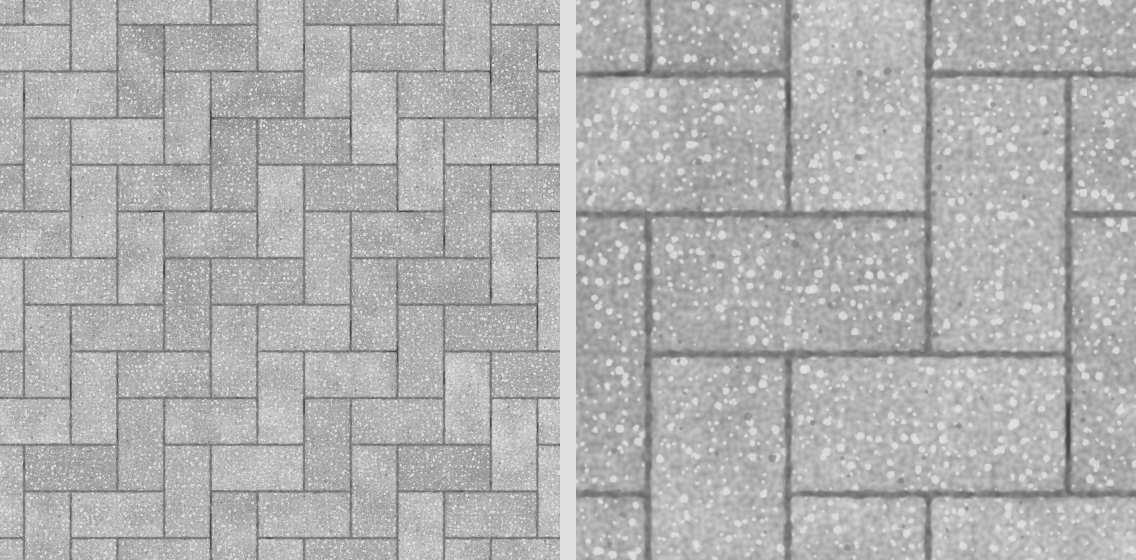
Left: the whole. Right: its middle third, enlarged.
A three.js fragment shader for this texture:

```glsl
// Grey concrete pavers laid in a herringbone bond on a 12 x 12 grid of half-brick cells.
// Each cell's diagonal index gives its brick; a rounded-box distance cuts the joints,
// and gradient noise plus scattered dots give the worn, speckled faces.

varying vec2 vUv;

const float CELLS = 12.0;                  // cells across and down
const vec2 GRID_SHIFT = vec2(0.484, 0.53); // grid offset, in cells
const float JOINT_HALF = 0.023;            // half joint width, in cells
const float JOINT_SOFT = 0.016;
const float CORNER_RADIUS = 0.05;
const float EDGE_WOBBLE = 0.014;
const float BEVEL_WIDTH = 0.075;
const float BEVEL_DARKEN = 0.06;
const float BRICK_GREY = 0.692;
const float BRICK_VARIATION = 0.095;       // tone range between bricks
const float JOINT_GREY = 0.475;
const float GAP_GREY = 0.25;               // open slits in the joints
const float SPECK_GREY = 0.89;
const float PIT_GREY = 0.50;
const float MOTTLE = 0.085;
const float GRAIN = 0.115;

float hash(vec2 p) {
  vec3 a = fract(p.xyx * 0.1031);
  a += dot(a, a.yzx + 33.33);
  return fract((a.x + a.y) * a.z);
}

vec2 hash2(vec2 p) {
  return vec2(hash(p), hash(p + 57.3));
}

vec2 gradient(vec2 p) {
  float angle = 6.2832 * hash(p);
  return vec2(cos(angle), sin(angle));
}

float noise(vec2 p) {
  vec2 i = floor(p), f = p - i;
  vec2 u = f * f * f * (f * (f * 6.0 - 15.0) + 10.0);
  vec2 x = vec2(1.0, 0.0);
  float low = mix(dot(gradient(i), f), dot(gradient(i + x), f - x), u.x);
  float high = mix(dot(gradient(i + x.yx), f - x.yx), dot(gradient(i + 1.0), f - 1.0), u.x);
  return mix(low, high, u.y);
}

float fbm(vec2 p) {
  float sum = 0.0, amp = 1.0;
  for (int i = 0; i < 4; i++) {
    sum += amp * noise(p);
    p = p * 2.1 + 7.7;
    amp *= 0.55;
  }
  return sum;
}

// One dot of random size per grid square, with a ragged outline
float dots(vec2 p, float freq, float share, float maxRadius) {
  vec2 id = floor(p * freq);
  vec2 centre = 0.25 + 0.5 * hash2(id + 11.0);
  float size = hash(id + 29.0);
  float radius = maxRadius * (0.35 + 0.65 * size * size * size);
  float dist = length(fract(p * freq) - centre) / freq + 0.012 * noise(p * 31.0);
  float dotMask = 1.0 - smoothstep(radius - 0.010, radius + 0.010, dist);
  return dotMask * step(hash(id + 83.0), share);
}

// Lower left corner in xy and size in zw of the brick over a cell
vec4 herringbone(vec2 cell) {
  float k = mod(cell.x + cell.y + 1.0, 4.0);
  if (k < 0.5) return vec4(cell, 2.0, 1.0);
  if (k < 1.5) return vec4(cell - vec2(1.0, 0.0), 2.0, 1.0);
  if (k < 2.5) return vec4(cell, 1.0, 2.0);
  return vec4(cell - vec2(0.0, 1.0), 1.0, 2.0);
}

void main() {
  vec2 p = vUv * CELLS + GRID_SHIFT;
  vec4 brick = herringbone(floor(p));
  vec2 id = mod(brick.xy, CELLS);
  vec2 local = p - brick.xy;
  vec2 surface = local + 40.0 * hash2(id + 5.0);

  // Depth inside the brick, zero on the joint's centre line
  vec2 halfSize = 0.5 * brick.zw;
  vec2 e = abs(local - halfSize) - halfSize + CORNER_RADIUS;
  float depth = CORNER_RADIUS - length(max(e, 0.0)) - min(max(e.x, e.y), 0.0);
  float chipped = depth + EDGE_WOBBLE * (noise(p * 5.0) + noise(p * 14.0));

  // Brick tone, blotches and grain
  float grey = BRICK_GREY + BRICK_VARIATION * (hash(id + 3.0) - 0.5);
  grey += MOTTLE * mix(0.4, 1.3, hash(id + 19.0)) * fbm(surface * 1.3);
  grey += GRAIN * (noise(surface * 23.0) + 0.6 * noise(surface * 12.0));

  // Pale aggregate and dark pits
  for (int i = 0; i < 3; i++) {
    float layer = float(i);
    float speck = dots(surface + 3.7 * layer, 6.0 + 2.3 * layer, 0.5, 0.032);
    grey = mix(grey, SPECK_GREY, 0.8 * speck);
  }
  grey = mix(grey, PIT_GREY, 0.7 * dots(surface + 9.1, 5.0, 0.22, 0.028));

  // Worn edge, sandy joint and occasional open slits
  grey -= BEVEL_DARKEN * (1.0 - smoothstep(0.0, BEVEL_WIDTH, chipped));
  float joint = JOINT_GREY + 0.10 * noise(p * 9.0) + 0.10 * noise(p * 21.0);
  float upright = step(e.y, e.x);
  float open = smoothstep(0.22, 0.42, noise(p * 1.7 + 31.0) + 0.12 * upright - 0.08);
  float slit = open * (1.0 - smoothstep(0.006, 0.026, depth));
  joint = mix(joint, GAP_GREY, 0.85 * slit);
  float face = smoothstep(JOINT_HALF - JOINT_SOFT, JOINT_HALF + JOINT_SOFT, chipped);

  gl_FragColor = vec4(vec3(clamp(mix(joint, grey, face), 0.0, 1.0)), 1.0);
}
```
